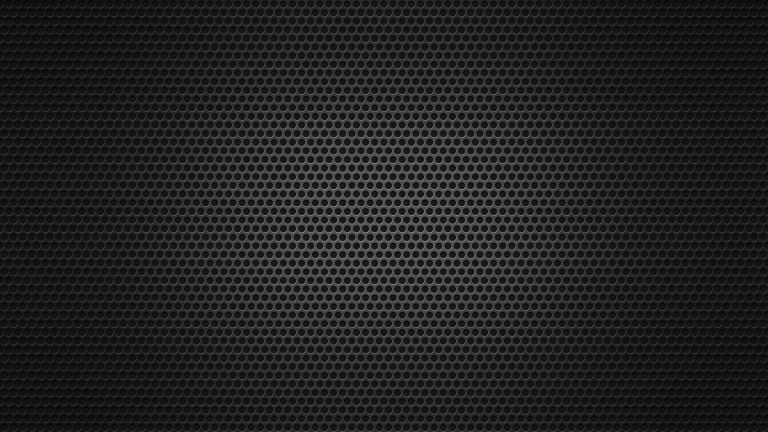
Write a WebGL 2 fragment shader that draws this pattern.

```glsl
#version 300 es
precision highp float;
// Dark perforated metal: staggered rows of round holes with thin lit lower
// rims, under a broad central glow. Holes are distance fields on a wrapped
// grid, and the glow is built from periodic sines, so the sheet tiles.

#define COLUMNS 84.0
#define ROWS 50.0
#define HOLE_RADIUS 0.37
#define RIM_WIDTH 0.08
#define RIM_GAIN 0.25
#define GLOW_FALLOFF vec2(1.7, 0.9)
#define PLATE_DARK vec3(0.050, 0.050, 0.054)
#define PLATE_LIGHT vec3(0.325, 0.325, 0.325)
#define HOLE_DARK vec3(0.035, 0.035, 0.045)
#define HOLE_LIGHT vec3(0.105, 0.095, 0.115)
#define WEAR 0.05

uniform vec2 u_resolution;
out vec4 fragColor;

const float PI = 3.14159265;

float hash(vec2 p) {
    return fract(sin(dot(p, vec2(127.1, 311.7))) * 43758.5453);
}

// Coverage of a shape from its signed distance and the edge width
float coverage(float dist, float edge) {
    return clamp(0.5 - dist / edge, 0.0, 1.0);
}

// Broad highlight with a flat top, periodic along both axes
float centreGlow(vec2 uv) {
    vec2 s = abs(sin(PI * (uv - 0.5)));
    return exp(-dot(GLOW_FALLOFF, s * s * s));
}

void main() {
    vec2 uv = gl_FragCoord.xy / u_resolution;

    // Staggered grid; lengths are measured in column pitches
    vec2 grid = uv * vec2(COLUMNS, ROWS);
    grid.x += 0.5 * mod(floor(grid.y), 2.0);
    vec2 cell = mod(floor(grid), vec2(COLUMNS, ROWS));
    float rowPitch = COLUMNS / ROWS * u_resolution.y / u_resolution.x;
    vec2 local = (fract(grid) - 0.5) * vec2(1.0, rowPitch);
    float edge = 0.8 * COLUMNS / u_resolution.x;

    // Plate with slight differences between cells
    float glow = centreGlow(uv);
    vec3 color = mix(PLATE_DARK, PLATE_LIGHT, glow);
    color *= 1.0 + WEAR * (hash(cell) - 0.5);

    // Bevel: bright below and to the right, shaded above
    float radius = length(local);
    float holeDist = radius - HOLE_RADIUS;
    float facing = dot(local / max(radius, 0.001), normalize(vec2(0.4, -1.0)));
    float rim = coverage(holeDist - RIM_WIDTH, edge);
    float shade = facing > 0.0 ? facing : 0.3 * facing;
    color += rim * shade * RIM_GAIN * (0.6 + 0.4 * glow);

    // Hole interior with a shadow crescent under its upper edge
    float innerDist = length(local + vec2(0.0, 0.12)) - HOLE_RADIUS;
    float lit = coverage(innerDist, edge) * (0.5 + 0.5 * glow);
    vec3 hole = mix(HOLE_DARK, HOLE_LIGHT, lit);
    color = mix(color, hole, coverage(holeDist, edge));

    fragColor = vec4(max(color, 0.0), 1.0);
}
```
